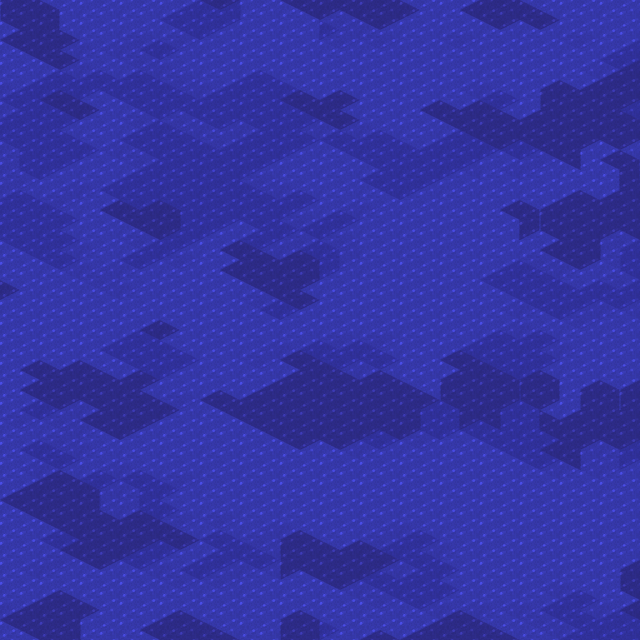
Write a WebGL 1 fragment shader that draws this pattern.

```glsl
precision highp float;
// Isometric block terrain in deep blue, with tonal patches and slanted glints.

uniform vec2 u_resolution;

const vec2 TILE = vec2(1.0 / 16.0, 1.0 / 32.0); // tile width and height
const float LIFT = 1.0 / 32.0;                  // height of raised blocks
const int LIFT_STEPS = 16;

const vec3 BASE_COLOR  = vec3(0.208, 0.216, 0.655);
const vec3 SOFT_COLOR  = vec3(0.204, 0.209, 0.640);
const vec3 MID_COLOR   = vec3(0.187, 0.188, 0.597);
const vec3 DARK_COLOR  = vec3(0.174, 0.167, 0.522);

const float PATCH_SIZE = 3.3;      // dark patch size in tiles
const float MID_SIZE = 2.6;
const float DARK_LEVEL = 0.645;    // noise thresholds of the tones
const float MID_LEVEL = 0.665;
const float SOFT_LEVEL = 0.60;
const float RAISE_LEVEL = 0.70;

const float DASH_HALF = 0.0058;    // glint dash half length and radius
const float DASH_RADIUS = 0.0017;
const float SPARK_RADIUS = 0.0021;
const float DASH_GAIN = 0.09;
const float SPARK_GAIN = 0.33;
const float GRAIN_GAIN = 0.10;
const float GRAIN_CELLS = 512.0;

float hash(vec2 p) {
  vec3 q = fract(vec3(p.xyx) * 0.1031);
  q += dot(q, q.yzx + 33.33);
  return fract((q.x + q.y) * q.z);
}

float valueNoise(vec2 p) {
  vec2 i = floor(p);
  vec2 f = fract(p);
  f = f * f * (3.0 - 2.0 * f);
  return mix(mix(hash(i), hash(i + vec2(1.0, 0.0)), f.x),
             mix(hash(i + vec2(0.0, 1.0)), hash(i + vec2(1.0, 1.0)), f.x), f.y);
}

float patchNoise(vec2 p) {
  return 0.7 * valueNoise(p) + 0.3 * valueNoise(p * 2.1 + 37.4);
}

// Screen position to the two axes of the diamond grid, and back.
vec2 toGrid(vec2 p) {
  vec2 t = p / TILE;
  return vec2(t.y + t.x, t.y - t.x);
}

vec2 toScreen(vec2 g) {
  return 0.5 * TILE * vec2(g.x - g.y, g.x + g.y);
}

// Walks from the raised level down to the ground to find the visible block.
vec2 visibleCell(vec2 p) {
  for (int i = 0; i < LIFT_STEPS; i++) {
    float z = LIFT * (1.0 - float(i) / float(LIFT_STEPS));
    vec2 cell = floor(toGrid(p - vec2(0.0, z)));
    if (patchNoise(cell / 2.7 + 211.3) > RAISE_LEVEL) return cell;
  }
  return floor(toGrid(p));
}

vec3 blockColor(vec2 cell) {
  if (patchNoise(cell / PATCH_SIZE + 83.7) > DARK_LEVEL) return DARK_COLOR;
  float tone = patchNoise(cell / MID_SIZE + 149.2);
  if (tone > MID_LEVEL) return MID_COLOR;
  return tone > SOFT_LEVEL ? SOFT_COLOR : BASE_COLOR;
}

// Four glints per tile: a slanted dash with a bright spark on it.
float glints(vec2 p, float pixel) {
  vec2 home = floor(toGrid(p) * 2.0);
  vec2 along = normalize(TILE);
  float dash = 0.0;
  float spark = 0.0;
  for (int j = -1; j <= 1; j++) {
    for (int i = -1; i <= 1; i++) {
      vec2 cell = home + vec2(float(i), float(j));
      vec2 id = mod(cell, 2.0) + 5.0;
      vec2 jitter = vec2(hash(id * 3.7), hash(id * 5.3 + 19.0)) - 0.5;
      vec2 d = p - toScreen((cell + 0.5 + 0.6 * jitter) * 0.5);
      float t = clamp(dot(d, along), -DASH_HALF, DASH_HALF);
      float strength = 0.65 + 0.35 * hash(id * 7.9 + 3.0);
      float line = 1.0 - smoothstep(-0.5, 0.5, (length(d - along * t) - DASH_RADIUS) / pixel);
      float dotMask = 1.0 - smoothstep(-0.5, 0.5, (length(d) - SPARK_RADIUS) / pixel);
      dash = max(dash, line * strength);
      spark = max(spark, dotMask * strength);
    }
  }
  return DASH_GAIN * dash + SPARK_GAIN * spark;
}

void main() {
  float pixel = 1.0 / min(u_resolution.x, u_resolution.y);
  vec2 p = gl_FragCoord.xy * pixel;

  // Block tones, averaged over four samples for smooth edges
  vec3 color = vec3(0.0);
  for (int j = 0; j < 2; j++) {
    for (int i = 0; i < 2; i++) {
      vec2 offset = (vec2(float(i), float(j)) - 0.5) * 0.5 * pixel;
      color += 0.25 * blockColor(visibleCell(p + offset));
    }
  }

  // Surface grain repeating with the tiles, then the glints
  vec2 texel = mod(floor(p * GRAIN_CELLS), floor(TILE * GRAIN_CELLS));
  float grain = GRAIN_GAIN * (hash(texel + 61.0) - 0.5);
  gl_FragColor = vec4(color * (1.0 + grain + glints(p, pixel)), 1.0);
}
```
